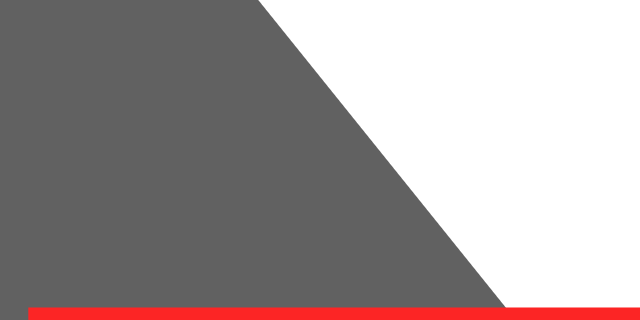
Give the GLSL for this background, as a Shadertoy shader.

```glsl
// Grey panel with a slanted right edge on white, above a red strip along the bottom.

// Coverage of the side where the signed distance is positive, softened over one pixel.
float coverage(float signedDistance) {
    return clamp(signedDistance * iResolution.y + 0.5, 0.0, 1.0);
}

void mainImage(out vec4 fragColor, in vec2 fragCoord) {
    // Canvas height is one unit
    vec2 p = fragCoord / iResolution.y;

    const vec3 grey = vec3(0.38);
    const vec3 white = vec3(1.0);
    const vec3 red = vec3(0.99, 0.145, 0.145);

    // Slanted boundary between grey and white
    vec2 slantTop = vec2(0.807, 1.0);
    vec2 slantNormal = normalize(vec2(0.961, 0.7735));
    vec3 color = mix(grey, white, coverage(dot(p - slantTop, slantNormal)));

    // Bottom strip, starting a little in from the left
    float strip = coverage(p.x - 0.0885) * coverage(0.0391 - p.y);
    color = mix(color, red, strip);

    fragColor = vec4(color, 1.0);
}
```
